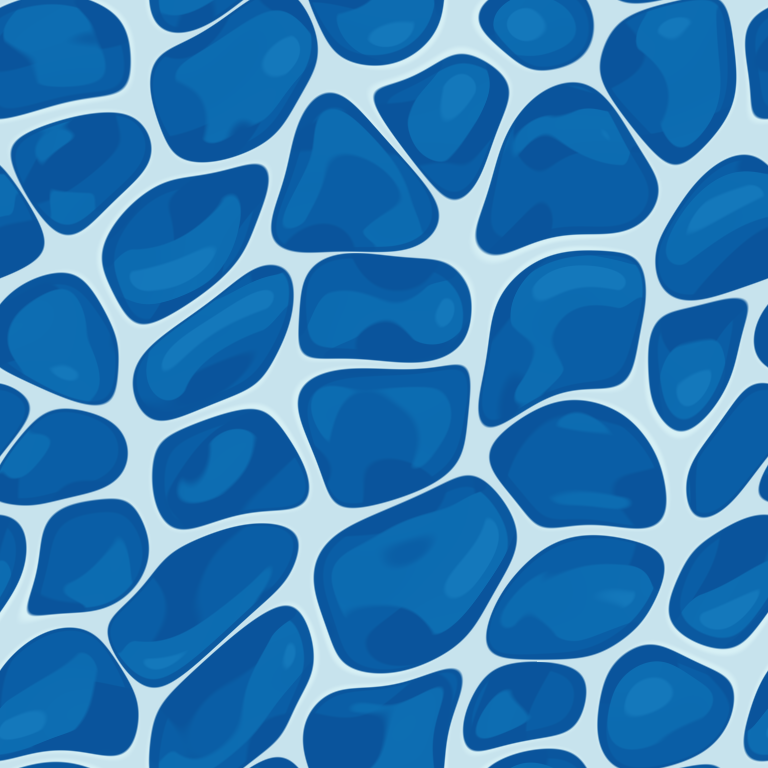
Write a Shadertoy shader that draws this pattern.

```glsl
// Stylised water seen from above: a pale web of rounded cells over blue pools.
// Stretched, wrapped cellular noise gives the web; layered sines paint flat
// diagonal patches in each pool. Every frequency is whole, so it tiles.

#define GRID vec2(5.0, 6.0)  // cells across the canvas
#define JITTER 0.86          // scatter of the cell sites
#define STRETCH 0.32         // lengthening of cells along the diagonal
#define ROUNDING 0.017       // corner radius of the pools
#define WALL 0.0047          // mean half width of the web
#define BEND 0.017           // waviness of the walls
#define RIM 0.008            // width of the dark pool border
#define LIGHT_LEVEL -0.08    // lower gives more light patches
#define DARK_LEVEL 0.14      // lower gives more dark patches
#define PATCH_EDGE 0.05      // softness of the patch outlines

const float TAU = 6.2831853;
const vec3 DEEP   = vec3(0.04, 0.33, 0.61);
const vec3 WATER  = vec3(0.04, 0.37, 0.65);
const vec3 LIGHT  = vec3(0.05, 0.43, 0.70);
const vec3 GLINT  = vec3(0.09, 0.49, 0.75);
const vec3 WEB    = vec3(0.78, 0.89, 0.93);
const vec3 BRIGHT = vec3(0.84, 0.94, 0.96);

// Four random values per cell, wrapped at the canvas border
vec4 hashCell(vec2 cell) {
    vec2 c = mod(cell, GRID) + 7.0;
    vec4 q = fract(c.xyxy * vec4(0.1031, 0.1030, 0.0973, 0.1099));
    q += dot(q, q.wzxy + 33.33);
    return fract((q.xxyz + q.yzzw) * q.zywx);
}

vec2 sitePosition(vec2 cell) {
    return (cell + 0.5 + JITTER * (hashCell(cell).xy - 0.5)) / GRID;
}

// Metric that makes distances across the diagonal count for more
vec2 stretch(vec2 v) {
    vec2 acrossDir = vec2(0.7071, -0.7071);
    return v + STRETCH * dot(v, acrossDir) * acrossDir;
}

vec2 bendWalls(vec2 p) {
    vec2 slow = sin(TAU * (vec2(2.0, 3.0) * p.yx + vec2(0.12, 0.61)));
    vec2 fast = sin(TAU * (vec2(5.0, 4.0) * p.yx + p + vec2(0.45, 0.27)));
    return p + BEND * (slow + 0.35 * fast);
}

// Rounded distance to the pool border; also returns the pool's cell
float poolDistance(vec2 p, out vec2 pool) {
    vec2 base = floor(p * GRID);
    vec2 site = vec2(0.0);
    float nearest = 1e3;
    for (int j = -2; j <= 2; j++)
    for (int i = -2; i <= 2; i++) {
        vec2 cell = base + vec2(i, j);
        vec2 s = sitePosition(cell);
        vec2 r = stretch(s - p);
        float d = dot(r, r);
        if (d < nearest) { nearest = d; pool = cell; site = s; }
    }
    // Blend the distances to all bisectors with an exponential minimum
    float sum = 0.0;
    for (int j = -2; j <= 2; j++)
    for (int i = -2; i <= 2; i++) {
        vec2 cell = base + vec2(i, j);
        if (distance(cell, pool) < 0.5) continue;
        vec2 s = sitePosition(cell);
        vec2 r = stretch(s - p);
        vec2 normal = stretch(stretch(s - site));
        float d = (dot(r, r) - nearest) / (2.0 * length(normal));
        sum += exp(-d / ROUNDING);
    }
    return -ROUNDING * log(sum);
}

// Wavy diagonal patches from nested sines, in -1..1
float swirl(vec2 p, vec4 phase) {
    float across = TAU * (p.x - p.y);
    float along = TAU * (p.x + p.y);
    return 0.5 * sin(4.0 * across + 1.6 * sin(2.0 * along + phase.x) + phase.y)
         + 0.5 * sin(2.0 * along + 1.4 * sin(3.0 * across + phase.z) + phase.w);
}

float above(float level, float value) {
    return smoothstep(level - PATCH_EDGE, level + PATCH_EDGE, value);
}

void mainImage(out vec4 fragColor, in vec2 fragCoord) {
    vec2 uv = fragCoord / iResolution.xy;
    float aa = 1.0 / iResolution.y;
    vec2 p = bendWalls(uv);
    vec2 pool;
    float d = poolDistance(p, pool);
    vec4 phase = TAU * hashCell(pool + vec2(2.0, 3.0));

    // Wall width swells, thins and now and then tapers to a tip
    float swell = 0.5 * sin(TAU * (2.0 * uv.x + uv.y) + 1.0)
                + 0.5 * sin(TAU * (3.0 * uv.y - 2.0 * uv.x) + 4.0);
    float wall = WALL * (1.0 + 1.25 * swell);
    float inside = d - max(wall, 0.0);

    // Flat patches, kept clear of the pool border
    float shore = 1.0 - smoothstep(0.004, 0.03, inside);
    float lightField = swirl(p, phase) - 0.7 * shore;
    float darkField = swirl(p + 0.13, phase.wzyx);
    vec3 color = mix(WATER, DEEP, above(DARK_LEVEL, darkField));
    color = mix(color, LIGHT, above(LIGHT_LEVEL, lightField) * (0.9 + 0.1 * darkField));
    color = mix(color, GLINT, 0.7 * above(0.74, lightField));

    // Dark border, wider on some sides than on others
    float rimWidth = RIM * (1.0 + 0.6 * sin(TAU * (2.0 * uv.x - 3.0 * uv.y)));
    float rim = 1.0 - smoothstep(rimWidth - aa, rimWidth + aa, inside);
    color = mix(color, DEEP, 0.8 * rim);

    // Pale web, brightest along its thin strands
    vec3 web = mix(WEB, BRIGHT, smoothstep(0.0, 0.007, d));
    color = mix(color, web, 1.0 - smoothstep(wall - aa, wall + aa, d));
    fragColor = vec4(color, 1.0);
}
```
